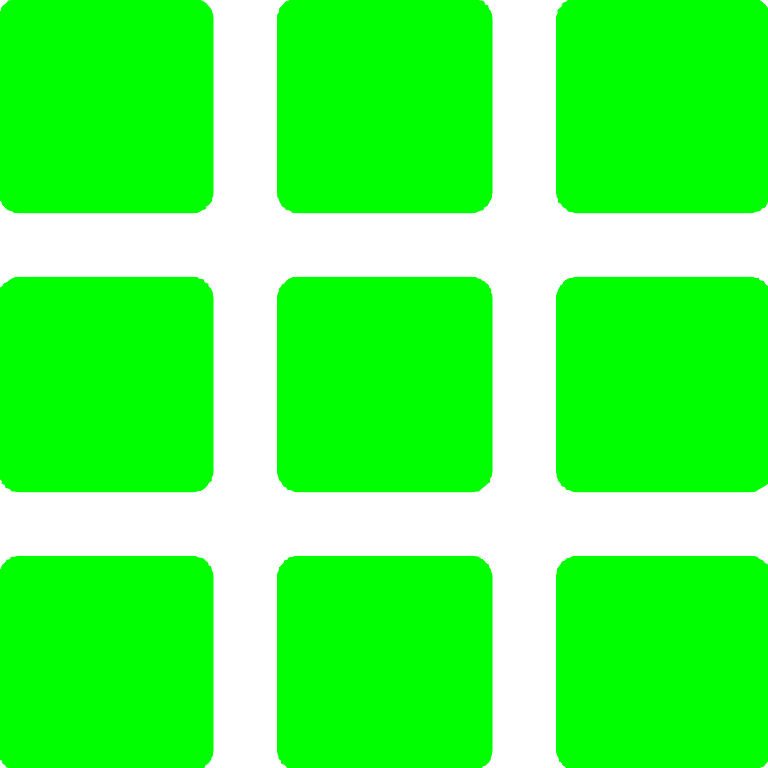
Give the GLSL for this pattern, as a Shadertoy shader.

```glsl
// Three by three grid of green rounded squares with slightly rough corners on white.

float roundedSquare(vec2 p, float halfSize, float radius) {
    vec2 q = abs(p) - halfSize + radius;
    return length(max(q, 0.0)) + min(max(q.x, q.y), 0.0) - radius;
}

// Layered sines that nibble at the corner arcs
float cornerWear(vec2 p) {
    return 0.0006 * sin(p.x * 610.0 + 2.0 * sin(p.y * 370.0))
         + 0.0004 * sin(p.y * 830.0 - p.x * 290.0);
}

void mainImage(out vec4 fragColor, in vec2 fragCoord) {
    vec2 uv = fragCoord / iResolution.xy;

    // Cells centred on the canvas, so the outer squares run just past its edges
    float pitch = 0.3633;
    vec2 cell = (fract((uv - vec2(0.501, 0.4993)) / pitch + 0.5) - 0.5) * pitch;

    // Straight sides stay clean; only the corners are worn
    float halfSize = 0.1403;
    float radius = 0.0286;
    vec2 corner = smoothstep(halfSize - radius, halfSize - 0.5 * radius, abs(cell));
    float dist = roundedSquare(cell, halfSize, radius) + cornerWear(uv) * corner.x * corner.y;

    // Edge smoothing one pixel wide
    float pixel = 1.0 / min(iResolution.x, iResolution.y);
    float cover = 1.0 - smoothstep(-0.5 * pixel, 0.5 * pixel, dist);
    fragColor = vec4(mix(vec3(1.0), vec3(0.0, 1.0, 0.0), cover), 1.0);
}
```
